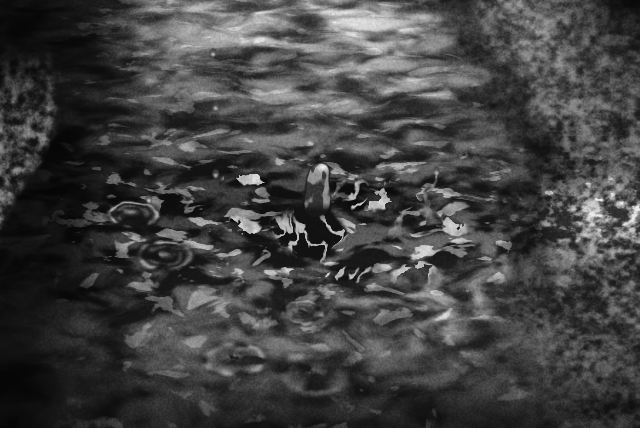
Give the GLSL for this texture, as a Shadertoy shader.

```glsl
// Monochrome rain-struck stream: a rising water column, ripple rings and stone banks.

float hash(vec2 p) {
  vec3 q = fract(p.xyx * .1031);
  q += dot(q, q.yzx + 33.33);
  return fract((q.x + q.y) * q.z);
}

float noise(vec2 p) {
  vec2 i = floor(p), f = fract(p);
  f = f * f * (3. - 2. * f);
  return mix(mix(hash(i), hash(i + vec2(1, 0)), f.x),
             mix(hash(i + vec2(0, 1)), hash(i + 1.), f.x), f.y);
}

float fbm(vec2 p) {
  float sum = 0., amp = .52;
  for (int i = 0; i < 4; i++) {
    sum += amp * noise(p);
    p = mat2(1.6, .9, -.9, 1.6) * p + 7.3;
    amp *= .5;
  }
  return sum;
}

float bell(float x) { return exp(-x * x); }

float blob(vec2 p, float x, float y, float rx, float ry) {
  return bell(length((p - vec2(x, y)) / vec2(rx, ry)));
}

// Distance to a capsule whose radius changes from ra to rb
float taper(vec2 p, vec2 a, vec2 b, float ra, float rb) {
  float h = clamp(dot(p - a, b - a) / dot(b - a, b - a), 0., 1.);
  return length(p - mix(a, b, h)) - mix(ra, rb, h);
}

// Flattened choppy waves with small glints, sharpest at mid-depth
float waterTone(vec2 p, float focus) {
  vec2 q = p * vec2(19, 24. + 20. * p.y);
  q += 1.1 * vec2(noise(q * .6), noise(q * .6 + 19.));
  float splash = length((p - vec2(.74, .45)) * vec2(1, 2.2));
  float chop = mix(.6 * noise(q * .55 + 3.) + .4 * noise(q * 1.3), fbm(q), .45 + .55 * focus);
  chop += .05 * sin(splash * 85. + 5. * noise(p * 7.)) * exp(-splash * 1.5);
  float soft = mix(.24, .11, focus);
  float light = .19 + .36 * blob(p, .74, 1.03, .46, .22) + .11 * blob(p, .85, .74, .42, .13)
    + .15 * blob(p, 1.12, .29, .26, .13) + .1 * blob(p, .75, .25, .42, .12)
    - .07 * blob(p, .5, .53, .35, .09);
  float shade = smoothstep(.02 + .16 * p.y, .42, p.x + .12 * (noise(p * 9.) - .5));
  light *= mix(.22, 1., shade) * smoothstep(-.18, .22, p.y);
  float glint = smoothstep(.59, mix(.75, .66, focus), fbm(q * 1.25 + 31.));
  return light * mix(.36, 1.72, smoothstep(.48 - soft, .53 + soft, chop))
    + .42 * glint * smoothstep(.05, .32, p.x) * (.35 + .65 * focus);
}

// Grainy stone, softer towards the top and bottom
float stoneTone(vec2 p) {
  float rough = .45 * fbm(p * vec2(16, 20)) + .55 * fbm(p * vec2(65, 80));
  float light = .29 + .24 * blob(p, 1.42, .49, .18, .08) + .11 * blob(p, 1.22, .92, .2, .15)
    + .09 * blob(p, 1.25, .15, .1, .07) - .12 * blob(p, 1.3, .59, .16, .05);
  light *= 1. - .9 * blob(p, 1.52, 1.02, .16, .14);
  light *= mix(.5, 1., smoothstep(0., .25, p.y));
  float soft = mix(.3, .14, blob(p, 1.35, .52, .5, .22));
  float fleck = smoothstep(.64, .76, fbm(p * vec2(35, 60) + 11.));
  return light * mix(.35, 1.65, smoothstep(.48 - soft, .49 + soft, rough))
    + .4 * fleck * blob(p, 1.38, .53, .2, .1);
}

void mainImage(out vec4 fragColor, in vec2 fragCoord) {
  vec2 p = fragCoord / iResolution.y;
  float edge = 1.5 / iResolution.y;
  float focus = blob(p, .75, .47, 1.1, .2);
  float tone = waterTone(p, focus);
  vec2 bent = p + .05 * (vec2(fbm(p * 24.), fbm(p * 24. + 8.)) - .5);

  // Broken elliptical ripples: centre, radius, strength
  vec4 rings[5] = vec4[5](vec4(.309, .498, .058, .9), vec4(.385, .402, .066, .8),
    vec4(.55, .16, .072, .7), vec4(.74, .13, .095, .5), vec4(.709, .268, .05, .7));
  for (int i = 0; i < 5; i++) {
    vec4 ring = rings[i];
    vec2 d = (mix(p, bent, .35) - ring.xy) * vec2(1, 1.85) / ring.z;
    float r = length(d), blur = mix(.22, .08, focus);
    float rim = bell((r - .92) / blur) + .4 * bell((r - .6) / blur);
    float body = .06 + .65 * rim * smoothstep(.25, .8, noise(d * 2.2 + ring.xy * 50.));
    body += .5 * blob(d, -.1, .1, .35, .22) * smoothstep(.35, .6, fbm(p * 50.));
    tone = mix(tone, body, ring.w * smoothstep(1.3, .85, r));
  }

  // Stone banks with ragged, soft waterlines
  float shore = min(1.59 - .55 * p.y, 1.23) + .16 * (fbm(p * 18.) - .5);
  shore += .08 * smoothstep(.25, 0., p.y);
  float blend = mix(.14, .05, focus);
  tone = mix(tone, stoneTone(p), smoothstep(shore - blend, shore + blend, p.x));
  tone *= 1. - .55 * bell((p.x - shore - .02) / .045) * smoothstep(.2, .4, p.y);
  float ledge = .125 * smoothstep(.42, .75, p.y) + .05 * (fbm(p * 22.) - .5);
  float left = smoothstep(.018, -.018, p.x - ledge) * smoothstep(.92, .7, p.y) * smoothstep(.4, .48, p.y);
  tone = mix(tone, .06 + .5 * smoothstep(.2, .9, fbm(p * 60.)), left);

  // Shattered white reflections around the splash
  float gleam = blob(bent, .88, .543, .11, .036) + blob(bent, .585, .587, .075, .018)
    + blob(bent, .565, .47, .045, .024) + blob(bent, 1.06, .47, .045, .022)
    + blob(bent, .97, .365, .05, .02) + .8 * blob(bent, .76, .36, .12, .018);
  float stripes = .5 + .5 * sin(dot(bent, vec2(230, -170)));
  float shards = smoothstep(.4, .56, fbm(bent * vec2(26, 38) + 4.));
  float broken = mix(shards, stripes, .75 * smoothstep(.89, .83, p.x) * step(.76, p.x));
  tone *= 1. - .45 * smoothstep(.25, .7, gleam);
  tone = mix(tone, .55 + .4 * fbm(p * 55.), smoothstep(.3, .52, gleam * broken));

  // Dark glossy mound with curling highlights
  float mound = length((bent - vec2(.725, .46)) / vec2(.09, .062));
  float curl = abs(fbm(bent * vec2(30, 20) + 3.) - .53);
  float gloss = smoothstep(.075, .025, curl) * smoothstep(.52, .475, p.y);
  tone = mix(tone, .06 + .66 * gloss, smoothstep(1.1, .85, mound));

  // Rising column with a swirling reflection
  vec2 sway = p + vec2(.006 * sin(p.y * 45.), 0);
  float column = taper(sway, vec2(.735, .525), vec2(.752, .596), .032, .025);
  float swirl = smoothstep(-.4, .5, sin(26. * fbm(p * vec2(20, 11) + 2.) + p.x * 70.));
  float glass = .2 + .36 * swirl + .35 * blob(p, .755, .61, .016, .01);
  glass = mix(.08, glass, smoothstep(0., -.005, column) * smoothstep(.505, .53, p.y));
  tone = mix(tone, glass, smoothstep(edge, -edge, column));

  // Side jets and airborne droplets
  float jet = min(taper(bent, vec2(.995, .5), vec2(1.018, .595), .01, .003),
                  taper(bent, vec2(.925, .455), vec2(.965, .51), .012, .001));
  tone = mix(tone, .16 + .65 * noise(p * 90.), .75 * smoothstep(edge, -edge, jet));
  vec2 drops[5] = vec2[5](vec2(.498, .877), vec2(.504, .751), vec2(.504, .594),
    vec2(1.02, .6), vec2(.348, .535));
  for (int i = 0; i < 5; i++) {
    vec2 d = p - drops[i];
    float bead = .25 + .55 * blob(d, 0., -.004, .005, .005);
    tone = mix(tone, bead, .8 * smoothstep(.01, .006, length(d * vec2(1, .75))));
  }

  // Film grain
  tone += .09 * (noise(p * 300.) - .5) * smoothstep(0., .25, tone) + .01;
  fragColor = vec4(vec3(clamp(tone, .025, .92)), 1);
}
```
